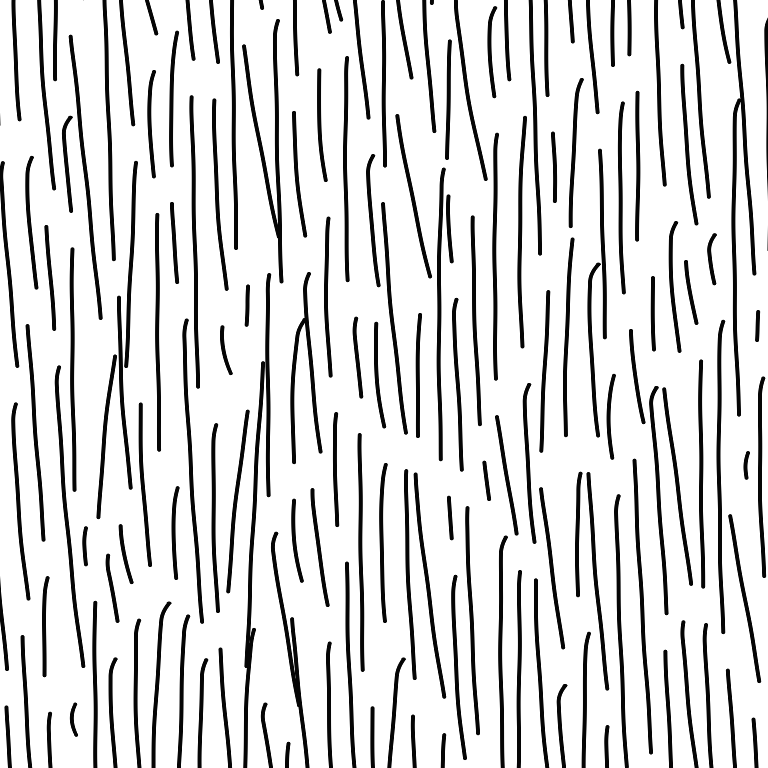
A Shadertoy shader for this pattern:

```glsl
const vec3  PAPER       = vec3(1.0);
const vec3  INK         = vec3(0.02);
const float COLUMNS     = 36.0;    // stroke columns across the canvas
const float CELL_HEIGHT = 0.27;    // mean vertical pitch of strokes
const float END_JITTER  = 0.8;     // irregularity of stroke ends, in cells
const float GAP         = 0.05;    // clear space between stacked strokes
const float RADIUS      = 0.0026;  // half the stroke width
const float LEAN        = 0.05;    // common slant, downwards to the right
const float FLOW        = 0.025;   // slant shared by neighbouring strokes
const float DRIFT       = 0.036;   // sideways spread of single strokes
const float SIDE_JITTER = 0.4;     // sideways scatter, in columns
const float BEND        = 0.022;   // bow along the stroke
const float WOBBLE      = 0.0006;  // hand tremor
const float HOOK        = 0.010;   // sideways reach of the curled tip
const float HOOK_LENGTH = 0.022;   // height of the curled tip
const float EDGE        = 0.8;     // edge softness, in output samples

vec4 hash4(vec2 cell) {
    vec4 q = fract(cell.xyxy * vec4(0.1031, 0.1030, 0.0973, 0.1099) + 0.137);
    q += dot(q, q.wzxy + 33.33);
    return fract((q.xxyz + q.yzzw) * q.zywx);
}

// Layered sines give a slowly varying slant
float flowSlant(vec2 p) {
    return FLOW * (sin(7.0 * p.x + 4.0 * p.y + 1.0)
                 + 0.7 * sin(13.0 * p.x - 9.0 * p.y + 2.5));
}

// Irregular boundary between two stacked strokes of a column
float boundary(vec2 cell) {
    float shift = hash4(vec2(cell.x, 71.0)).x;
    float jitter = END_JITTER * (hash4(cell + 17.0).y - 0.5);
    return (cell.y + shift + jitter) * CELL_HEIGHT;
}

// Distance to the curved, round-capped stroke of one cell
float strokeDistance(vec2 p, vec2 cell) {
    float low  = boundary(cell) + 0.5 * GAP;
    float high = boundary(cell + vec2(0.0, 1.0)) - 0.5 * GAP;
    if (high <= low) return 1.0;

    vec4 shape = hash4(cell + 43.0);
    vec4 place = hash4(cell + 89.0);
    float span = high - low;
    float mid  = 0.5 * (low + high);
    float side = cell.x + 0.5 + SIDE_JITTER * (place.x - 0.5);
    float centre = side / COLUMNS - LEAN * mid;
    float slant = LEAN + flowSlant(vec2(centre, mid))
                + DRIFT * (shape.x + shape.y - 1.0) / max(span, 0.2);

    float y = clamp(p.y, low, high);
    float t = (y - mid) / span;
    float hook = HOOK * pow(shape.z, 4.0);
    float curl = max(0.0, 1.0 - (high - y) / HOOK_LENGTH);
    float x = centre - slant * (y - mid)
            + BEND * (shape.w - 0.15) * t * t
            + WOBBLE * sin(45.0 * y + 6.28 * place.y)
            + hook * curl * curl;

    float steepness = 2.0 * hook * curl / HOOK_LENGTH - slant;
    float across = (p.x - x) * inversesqrt(1.0 + steepness * steepness);
    return length(vec2(across, p.y - y));
}

void mainImage(out vec4 fragColor, in vec2 fragCoord) {
    vec2 p = fragCoord / iResolution.y;
    float column = floor((p.x + LEAN * p.y) * COLUMNS);

    // Nearest stroke among the surrounding cells
    float nearest = 1.0;
    for (int i = -2; i <= 2; i++) {
        float c = column + float(i);
        float shift = hash4(vec2(c, 71.0)).x;
        float row = floor(p.y / CELL_HEIGHT - shift);
        for (int j = -1; j <= 1; j++) {
            nearest = min(nearest, strokeDistance(p, vec2(c, row + float(j))));
        }
    }

    float softness = EDGE / iResolution.y;
    float ink = clamp(0.5 - (nearest - RADIUS) / softness, 0.0, 1.0);
    fragColor = vec4(mix(PAPER, INK, ink), 1.0);
}
```
